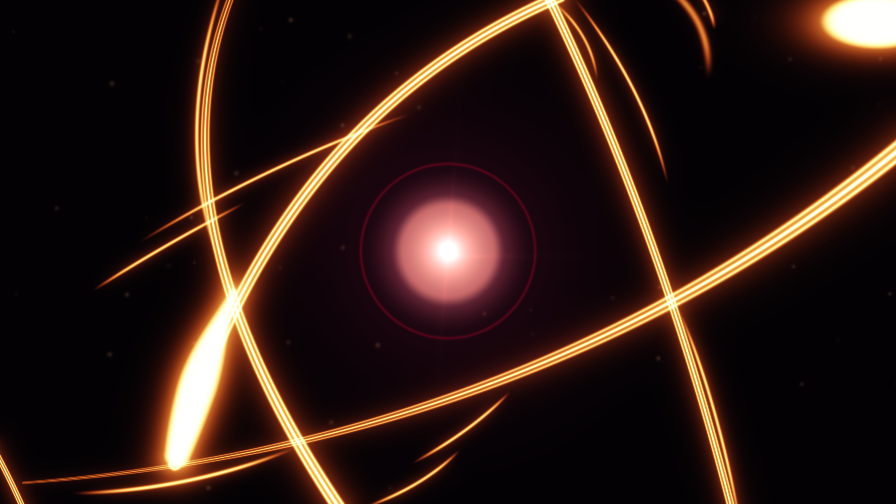
A Shadertoy shader for this background:

```glsl
// Glowing golden ribbons sweep round a pale orb in a dark plum void.
// Ribbons and streaks are quadratic curves lit by their signed distance;
// the summed light is tone mapped from dark red through orange to white.

// Canvas units: height is 100, origin at the lower left.

float hash(vec2 p) {
    vec3 q = fract(p.xyx * vec3(.1031, .1030, .0973));
    q += dot(q, q.yzx + 33.33);
    return fract((q.x + q.y) * q.z);
}

// Signed distance to a quadratic curve (x) and its nearest parameter (y)
vec2 curve(vec2 p, vec2 a, vec2 b, vec2 c) {
    vec2 v = 2. * (b - a), k = a - 2. * b + c;
    float t = 0., best = 1e9;
    for (int i = 0; i <= 10; i++) {
        float s = float(i) / 10.;
        vec2 e = a + s * (v + s * k) - p;
        if (dot(e, e) < best) { best = dot(e, e); t = s; }
    }
    for (int i = 0; i < 4; i++) {
        vec2 e = a + t * (v + t * k) - p, g = v + 2. * t * k;
        float slope = dot(g, g);
        t = clamp(t - dot(e, g) / max(slope + 2. * dot(e, k), .3 * slope), 0., 1.);
    }
    vec2 e = a + t * (v + t * k) - p, g = v + 2. * t * k;
    return vec2(length(e) * (g.x * e.y - g.y * e.x < 0. ? -1. : 1.), t);
}

// Wide band with three bright strands; width and gain vary from start to end
float ribbon(vec2 p, vec2 a, vec2 b, vec2 c, vec2 width, vec2 gain) {
    vec2 q = curve(p, a, b, c);
    float w = mix(width.x, width.y, q.y), d = abs(q.x);
    float soft = max(.17 * w, 50. / iResolution.y);
    float light = .65 * smoothstep(1.3 * w, .6 * w, d) + .42 * exp(-d / (.7 + w));
    for (int i = -1; i <= 1; i++) {
        float u = (q.x - .75 * w * float(i)) / soft;
        light += (i == 0 ? 3.5 : 1.6) * exp(-u * u);
    }
    return light * mix(gain.x, gain.y, q.y);
}

// Fine line that fades out at both ends
float streak(vec2 p, vec2 a, vec2 b, vec2 c, float width, float gain) {
    vec2 q = curve(p, a, b, c);
    float fade = smoothstep(0., .35, q.y) * smoothstep(1., .65, q.y);
    float u = q.x / max(width, 55. / iResolution.y);
    return gain * fade * (exp(-u * u) + .12 * exp(-abs(q.x) / .9));
}

// Hot solid with a soft halo, from its signed distance
float bulb(float d) {
    return 5. * smoothstep(.7, -1.8, d) + .85 * exp(-max(d, 0.) / 1.8);
}

vec3 orb(vec2 p) {
    float r = length(p), ring = (r - 17.3) / .3;
    vec3 col = vec3(.15, .022, .065) * exp(-r * r / 600.);
    col += vec3(.24, .06, .1) * smoothstep(16.5, 8.5, r);
    col += vec3(.3, .2, .15) * smoothstep(11.4, 8.8, r);
    col += vec3(.4, .5, .37) * exp(-r * r / 60.);
    col += vec3(.3, .3, .4) * exp(-r * r / 10.);
    col += vec3(.2, .0, .035) * exp(-ring * ring);
    // Faint cross of lens rays
    vec2 ray = exp(-abs(p.yx + vec2(1., -.08 * p.y)) / .5) * exp(-abs(p) / 10.);
    return col + vec3(.1, .04, .04) * (ray.x * step(0., p.x) + ray.y);
}

// Sparse dust, at most one speck in each cell
float dust(vec2 p) {
    vec2 cell = floor(p / 9.), f = p - cell * 9.;
    vec2 spot = 1.5 + 6. * vec2(hash(cell + 3.), hash(cell + 17.));
    float size = .3 + .2 * hash(cell + 41.), chance = hash(cell + 7.);
    return smoothstep(.72, 1., chance) * .2 * exp(-dot(f - spot, f - spot) / (size * size));
}

void mainImage(out vec4 fragColor, in vec2 fragCoord) {
    vec2 p = 100. * fragCoord / iResolution.y;

    // Four main ribbons and the corner fragment
    float light = ribbon(p, vec2(45.6, 100.), vec2(29.3, 56.), vec2(67.1, -.5), vec2(.75, 1.35), vec2(.3, 1.3));
    light += ribbon(p, vec2(111.1, 100.7), vec2(54.2, 76.2), vec2(34.7, 7.9), vec2(1.2, 1.3), vec2(1.));
    light += ribbon(p, vec2(108.8, 100.7), vec2(130.9, 55.1), vec2(145.1, -.7), vec2(1., .8), vec2(1., .8));
    light += ribbon(p, vec2(179.4, 71.1), vec2(106.5, 11.6), vec2(4.6, 4.2), vec2(1.9, .25), vec2(1.2, .1));
    light += ribbon(p, vec2(-1.2, 10.9), vec2(2., 5.), vec2(4.6, -.9), vec2(.6), vec2(.7));

    // Fine streaks: left, upper right, lower edge, ribbon companions
    light += streak(p, vec2(18.1, 42.1), vec2(31.3, 50.8), vec2(49.1, 60.), .25, 1.8);
    light += streak(p, vec2(26.9, 51.5), vec2(53.8, 67.9), vec2(82., 77.6), .25, 1.8);
    light += streak(p, vec2(113.4, 101.), vec2(128.4, 82.4), vec2(132.6, 63.), .25, 1.8);
    light += streak(p, vec2(130., 104.), vec2(141.5, 97.5), vec2(140.5, 84.), .6, .8);
    light += streak(p, vec2(137., 104.), vec2(141.2, 99.), vec2(141.8, 94.), .3, 1.2);
    light += streak(p, vec2(81.5, 7.9), vec2(93.8, 14.5), vec2(101.4, 22.5), .25, 1.8);
    light += streak(p, vec2(72., -.8), vec2(84.1, 3.4), vec2(91.4, 10.9), .25, 1.8);
    light += streak(p, vec2(13.9, 2.1), vec2(37.6, 2.5), vec2(59., 11.3), .3, 2.2);
    light += streak(p, vec2(109.3, 100.), vec2(117.6, 93.3), vec2(118.5, 83.8), .25, 1.2);
    light += streak(p, vec2(134.3, 39.4), vec2(142.6, 20.6), vec2(147.6, -8.), .25, 1.8);
    light += streak(p, vec2(46., 108.), vec2(33.2, 74.), vec2(44., 46.8), .3, 1.8);

    // Swollen ribbon tail and the bright ellipse at the upper right
    vec2 tail = curve(p, vec2(46.3, 42.1), vec2(40., 28.), vec2(35.2, 9.7));
    float radius = 3.8 * smoothstep(-.15, .65, tail.y) * (1. - .4 * pow(tail.y, 4.));
    light += bulb(abs(tail.x) - radius);
    light += bulb(5.1 * (length((p - vec2(174.1, 95.8)) / vec2(10.4, 5.1)) - 1.));

    // Void, orb and dust, then the warm tone map over them
    vec3 col = vec3(.012, .005, .016) + orb(p - vec2(88.9, 50.2));
    col += vec3(.9, .6, .4) * dust(p);
    vec3 fire = 1. - exp(-light * vec3(2.2, .55, .15) - light * light * vec3(0., .3, .11));
    fragColor = vec4(1. - (1. - min(col, 1.)) * (1. - fire), 1.);
}
```
